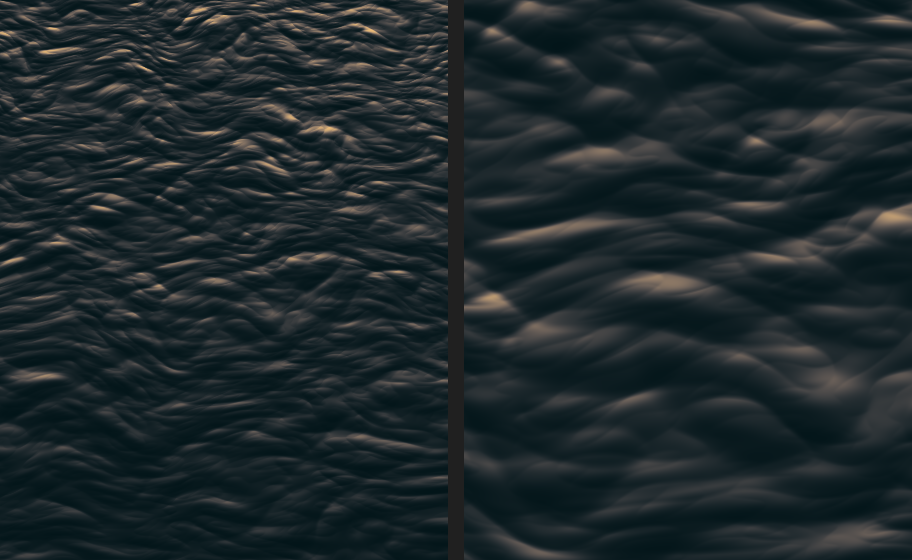
Left, the full canvas; right, a detail of the centre.
Write a Shadertoy shader that draws this texture.

```glsl
// Dark teal sea ripples at dusk, with warm glints on the wave crests.

float hash(vec2 cell) {
    return fract(sin(dot(cell, vec2(127.1, 311.7))) * 43758.5453);
}

// Contribution of one lattice corner to the gradient noise
float corner(vec2 cell, vec2 offset) {
    float angle = 6.2832 * hash(cell);
    return dot(vec2(cos(angle), sin(angle)), offset);
}

float noise(vec2 p) {
    vec2 i = floor(p), f = fract(p);
    vec2 u = f * f * f * (f * (f * 6.0 - 15.0) + 10.0);
    vec2 e = vec2(1.0, 0.0);
    return mix(mix(corner(i, f), corner(i + e, f - e), u.x),
               mix(corner(i + e.yx, f - e.yx), corner(i + 1.0, f - 1.0), u.x), u.y);
}

// Wave height with a sharp crest wherever the noise crosses zero
float crest(vec2 p) {
    float n = noise(p);
    return -sqrt(n * n + 0.0004);
}

// Slope towards the viewer, summed over wave trains, with unit deviation
float waveSlope(vec2 p) {
    float sum = 0.0, power = 0.0, frequency = 6.5;
    for (int k = 0; k < 5; k++) {
        float i = float(k);
        float angle = -0.3 * cos(2.6 * i);
        float c = cos(angle), s = sin(angle);
        vec2 q = vec2(c * p.x + s * p.y, c * p.y - s * p.x);
        q = q * frequency * vec2(1.0, 2.8) + 37.3 * i + 11.0;

        vec2 reach = vec2(0.0, 0.06);
        float slope = (crest(q + reach) - crest(q - reach)) / (2.0 * reach.y);
        float weight = exp(-0.2 * (i - 1.3) * (i - 1.3));
        sum += weight * slope;
        power += weight * weight;
        frequency *= 1.6;
    }
    return sum / (0.55 * sqrt(power));
}

void mainImage(out vec4 fragColor, in vec2 fragCoord) {
    vec2 uv = fragCoord / iResolution.y;
    float side = uv.x - 0.5 * iResolution.x / iResolution.y;

    // Perspective: ripples shrink towards the far, upper edge
    float nearness = 1.9 - uv.y;
    vec2 water = vec2(side / nearness, -log(nearness));

    // Bend the crests and vary the wind over broad patches
    vec2 bent = water + 0.03 * vec2(noise(water * 8.0 + 5.0), noise(water * 8.0 + 71.0));
    float wind = noise(water * vec2(4.0, 7.0) + 23.0);

    // Light grows with slope, and fades towards the near, lower edge
    float contrast = 0.58 + 0.28 * uv.y;
    float exposure = contrast * waveSlope(bent) + 0.4 * wind + uv.y - 0.5 + 0.2 * side;
    float light = 0.086 * exp(exposure);
    light /= sqrt(1.0 + light * light);

    // From deep teal through grey to orange
    vec3 color = vec3(light,
                      0.075 + 0.72 * light,
                      0.09 + 0.78 * light - 0.4 * light * light);
    fragColor = vec4(color, 1.0);
}
```
